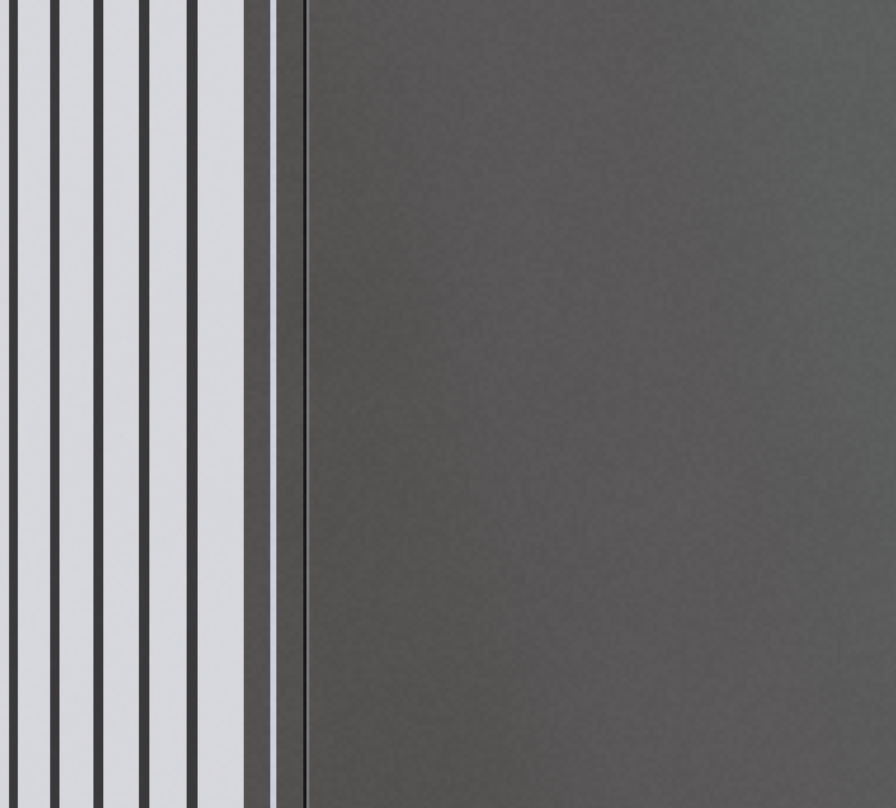
Give the GLSL for this pattern, as a WebGL 2 fragment shader.

```glsl
#version 300 es
precision highp float;

uniform vec2 u_resolution;
out vec4 fragColor;

// Horizontal layout, in canvas widths
const int GROOVE_COUNT = 5;
const float GROOVE_START = 0.0150;
const float GROOVE_STEP = 0.0449;
const float GROOVE_GROWTH = 0.00124;
const float GROOVE_HALF = 0.0049;
const float GROOVE_WIDENING = 0.0003;
const float SLATS_END = 0.2721;
const float TRIM_X = 0.3050;
const float TRIM_HALF = 0.0034;
const float SEAM_X = 0.3402;
const float SEAM_HALF = 0.0017;
const float RIM_X = 0.3438;
const float RIM_HALF = 0.0014;
const float EDGE_SOFTNESS = 0.0010;

// Colours
const vec3 SLAT = vec3(0.840, 0.843, 0.862);
const vec3 GROOVE = vec3(0.225, 0.220, 0.228);
const vec3 FRAME = vec3(0.325, 0.318, 0.314);
const vec3 TRIM = vec3(0.800, 0.815, 0.860);
const vec3 SEAM = vec3(0.090, 0.085, 0.085);
const vec3 RIM = vec3(0.470, 0.475, 0.485);
const vec3 PANEL_WARM = vec3(0.328, 0.320, 0.314);
const vec3 PANEL_MID = vec3(0.354, 0.346, 0.350);
const vec3 PANEL_COOL = vec3(0.362, 0.370, 0.370);

// Surface texture
const float GRAIN_SCALE = 190.0;
const float GRAIN_AMOUNT = 0.018;
const float MOTTLE_SCALE = 9.0;
const float MOTTLE_AMOUNT = 0.008;

float hash(vec2 p) {
    vec3 q = fract(vec3(p.xyx) * 0.1031);
    q += dot(q, q.yzx + 33.33);
    return fract((q.x + q.y) * q.z);
}

float valueNoise(vec2 p) {
    vec2 cell = floor(p);
    vec2 f = fract(p);
    f = f * f * (3.0 - 2.0 * f);
    float low = mix(hash(cell), hash(cell + vec2(1.0, 0.0)), f.x);
    float high = mix(hash(cell + vec2(0.0, 1.0)), hash(cell + 1.0), f.x);
    return mix(low, high, f.y);
}

// Soft coverage of a vertical band
float band(float x, float center, float halfWidth, float soft) {
    return 1.0 - smoothstep(-soft, soft, abs(x - center) - halfWidth);
}

vec3 slatColor(float x, float soft) {
    float groove = 0.0;
    for (int i = 0; i < GROOVE_COUNT; i++) {
        float n = float(i);
        float center = GROOVE_START + n * (GROOVE_STEP + n * GROOVE_GROWTH);
        groove = max(groove, band(x, center, GROOVE_HALF + n * GROOVE_WIDENING, soft));
    }
    return mix(SLAT, GROOVE, groove);
}

// Broad diagonal sheen, warm at lower left and cool at upper right
vec3 panelColor(vec2 uv) {
    float sheen = uv.x + 0.22 * (uv.y - 0.5);
    vec3 color = mix(PANEL_WARM, PANEL_MID, smoothstep(0.30, 0.75, sheen));
    return mix(color, PANEL_COOL, smoothstep(0.75, 1.10, sheen));
}

void main() {
    vec2 uv = gl_FragCoord.xy / u_resolution;
    vec2 p = gl_FragCoord.xy / u_resolution.x;
    float soft = max(EDGE_SOFTNESS, 0.75 / u_resolution.x);

    // Large surfaces
    vec3 color = mix(slatColor(p.x, soft), FRAME, smoothstep(-soft, soft, p.x - SLATS_END));
    color = mix(color, panelColor(uv), smoothstep(-soft, soft, p.x - RIM_X));

    // Bright trim, dark seam and lit rim
    color = mix(color, TRIM, band(p.x, TRIM_X, TRIM_HALF, soft));
    color = mix(color, SEAM, band(p.x, SEAM_X, SEAM_HALF, soft));
    color = mix(color, RIM, band(p.x, RIM_X, RIM_HALF, soft));

    // Fine grain and faint mottling, weaker on the slats
    float grain = valueNoise(p * GRAIN_SCALE) - 0.5;
    float mottle = valueNoise(p * MOTTLE_SCALE) - 0.5;
    float strength = mix(0.35, 1.0, step(SLATS_END, p.x));
    color += strength * (GRAIN_AMOUNT * grain + MOTTLE_AMOUNT * mottle);

    fragColor = vec4(color, 1.0);
}
```
